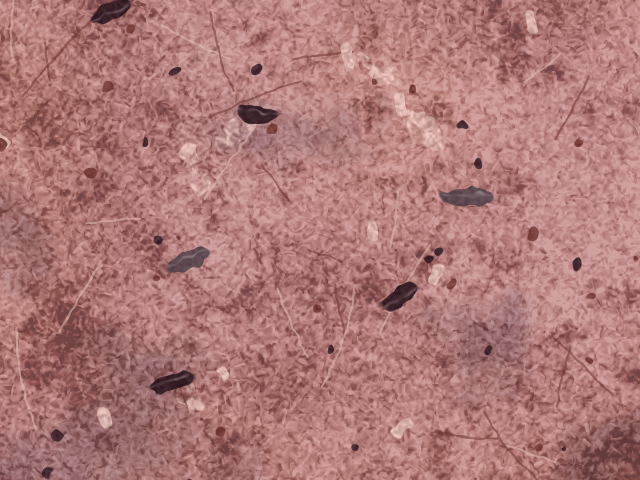
Reproduce this texture procedurally as a WebGL 1 fragment shader.

```glsl
precision highp float;
uniform vec2 u_resolution;

#define FLAKE_GRID 44.0
#define FLAKE_LAYERS 5
#define FLAKE_CONTRAST 1.5
#define MOTTLE 3.3
#define GRAIN 2.3
#define BRIGHTNESS 0.5
#define STRANDS 26
#define SPECKS 34
#define CHIPS 9
#define HUSKS 6
#define SCABS 5
#define SOFTNESS 0.0013

const vec3 UMBER = vec3(0.45, 0.265, 0.275);
const vec3 BROWN = vec3(0.58, 0.35, 0.34);
const vec3 CLAY = vec3(0.64, 0.43, 0.42);
const vec3 ROSE = vec3(0.72, 0.50, 0.49);
const vec3 BLUSH = vec3(0.82, 0.63, 0.625);
const vec3 CREAM = vec3(0.88, 0.74, 0.71);
const vec3 RUST = vec3(0.44, 0.21, 0.19);
const vec3 SOOT = vec3(0.20, 0.11, 0.14);
const vec3 SLATE = vec3(0.45, 0.38, 0.41);

float hash(vec2 p) {
  return fract(sin(dot(p, vec2(127.1, 311.7))) * 43758.5453);
}

vec2 hash2(vec2 p) {
  return vec2(hash(p), hash(p + 37.3));
}

float noise(vec2 p) {
  vec2 i = floor(p), f = fract(p);
  f = f * f * (3.0 - 2.0 * f);
  return mix(mix(hash(i), hash(i + vec2(1, 0)), f.x),
             mix(hash(i + vec2(0, 1)), hash(i + vec2(1, 1)), f.x), f.y);
}

float fbm(vec2 p) {
  float sum = 0.0, gain = 0.5;
  for (int i = 0; i < 4; i++) {
    sum += gain * noise(p);
    p = p * 2.03 + 17.1;
    gain *= 0.5;
  }
  return sum / 0.9375;
}

vec2 turn(vec2 p, float angle) {
  float c = cos(angle), s = sin(angle);
  return vec2(c * p.x + s * p.y, c * p.y - s * p.x);
}

float cover(float dist) {
  return 1.0 - smoothstep(-SOFTNESS, SOFTNESS, dist);
}

// Overlapping short flakes, each with its own tone and a lit side
float flakes(vec2 p, float tone) {
  for (int layer = 0; layer < FLAKE_LAYERS; layer++) {
    float seed = float(layer) * 19.7;
    vec2 g = turn(p, seed) * FLAKE_GRID + seed;
    for (int k = 0; k < 9; k++) {
      vec2 cell = floor(g) + vec2(mod(float(k), 3.0), floor(float(k) / 3.0)) - 1.0;
      vec2 q = turn(g - cell - hash2(cell + seed), 6.2832 * hash(cell + 5.1));
      float size = hash(cell + 9.4);
      float width = mix(0.10, 0.22, size);
      q.y += 0.5 * (hash(cell + 2.6) - 0.5) * q.x * q.x;
      q.x = max(abs(q.x) - mix(0.40, 0.15, size), 0.0);
      float mask = cover((length(q) - width) / FLAKE_GRID);
      float shade = 2.0 * hash(cell + 13.8) - 1.0 + 0.4 * q.y / width;
      tone = mix(tone, shade, 0.8 * mask);
    }
  }
  return tone;
}

// Tone runs in standard deviations around the middle colour
vec3 palette(float t) {
  vec3 c = mix(UMBER, BROWN, clamp((t + 2.3) / 1.2, 0.0, 1.0));
  c = mix(c, CLAY, clamp((t + 1.1) / 0.6, 0.0, 1.0));
  c = mix(c, ROSE, clamp((t + 0.5) / 0.8, 0.0, 1.0));
  return mix(c, BLUSH, clamp((t - 0.3) / 1.8, 0.0, 1.0));
}

// Position in the frame of a scattered piece
vec2 scatter(vec2 p, float id) {
  vec2 centre = hash2(vec2(id, id * 0.37)) * vec2(u_resolution.x / u_resolution.y, 1.0);
  return turn(p - centre, 6.2832 * hash(vec2(id, 8.2)));
}

float blob(vec2 q, vec2 size, float squareness) {
  vec2 a = pow(abs(q) / size, vec2(squareness));
  return cover((pow(a.x + a.y, 1.0 / squareness) - 1.0) * min(size.x, size.y));
}

void main() {
  vec2 p = gl_FragCoord.xy / u_resolution.y;
  vec2 warp = vec2(noise(p * 60.0), noise(p * 60.0 + 31.0)) - 0.5;
  vec2 rough = p + 0.010 * warp;

  // Matted ground with crevices and damp stains
  float broad = fbm(p * 5.0 + 3.0);
  float fine = noise(rough * 150.0) - 0.5;
  float tone = BRIGHTNESS + FLAKE_CONTRAST * flakes(p + 0.006 * warp, 0.0);
  tone += MOTTLE * (broad - 0.5) + GRAIN * fine;
  tone -= 1.6 * smoothstep(0.58, 0.80, fbm(rough * 13.0 + 50.0));
  vec3 color = palette(tone);
  float damp = smoothstep(0.56, 0.76, fbm(p * 4.0 + 71.0));
  color *= mix(vec3(1.0), vec3(0.85, 0.85, 0.89), damp);
  color += vec3(0.01, 0.0, -0.015) * (2.0 * noise(p * 2.5 + 9.0) - 0.8);

  // Crumbling pale scabs
  for (int i = 0; i < SCABS; i++) {
    vec2 q = scatter(rough + 0.012 * warp.yx, float(i) + 310.0);
    float mask = blob(q, vec2(0.055, 0.024), 2.0);
    mask *= smoothstep(0.30, 0.55, fbm(rough * 45.0));
    color = mix(color, CREAM + 0.3 * fine, 0.7 * mask);
  }

  // Long thin strands, pale or rusty
  for (int i = 0; i < STRANDS; i++) {
    float id = float(i) + 20.0, kind = hash(vec2(id, 4.4));
    vec2 q = scatter(p + 0.005 * warp, id);
    float reach = mix(0.03, 0.11, hash(vec2(id, 6.1)));
    q.y += 2.5 * (hash(vec2(id, 1.9)) - 0.5) * q.x * q.x;
    float d = length(vec2(max(abs(q.x) - reach, 0.0), q.y)) - 0.0022;
    vec3 tint = mix(RUST, CREAM, step(0.4, kind));
    color = mix(color, tint, 0.55 * cover(d));
  }

  // Pale wood chips
  for (int i = 0; i < CHIPS; i++) {
    float id = float(i) + 110.0;
    vec2 size = vec2(mix(0.012, 0.036, hash(vec2(id, 3.3))), 0.011);
    float mask = blob(scatter(p + 0.009 * warp, id), size, 4.0);
    color = mix(color, CREAM + 0.2 * fine, 0.85 * mask);
  }

  // Ragged specks, black or rusty
  for (int i = 0; i < SPECKS; i++) {
    float id = float(i) + 160.0, kind = hash(vec2(id, 7.7));
    float radius = mix(0.004, 0.011, hash(vec2(id, 2.9)));
    float mask = blob(scatter(p + 0.009 * warp, id), vec2(radius * 1.3, radius), 2.0);
    color = mix(color, mix(SOOT, RUST, step(0.5, kind)) + 0.1 * fine, 0.85 * mask);
  }

  // Dark husks with a glossy ridge, some slate grey
  for (int i = 0; i < HUSKS; i++) {
    float id = float(i) + 230.0;
    vec2 q = scatter(p + 0.012 * warp, id);
    float mask = blob(q, vec2(mix(0.032, 0.058, hash(vec2(id, 2.2))), 0.019), 2.2);
    float gloss = (1.0 - smoothstep(0.0, 0.006, abs(q.y - 0.005))) * noise(p * 55.0);
    vec3 shell = mix(SOOT, SLATE, 0.6 * step(0.75, hash(vec2(id, 5.5))));
    color = mix(color, shell + 0.25 * gloss + 0.08 * fine, 0.95 * mask);
  }

  gl_FragColor = vec4(clamp(color, 0.0, 1.0), 1.0);
}
```
